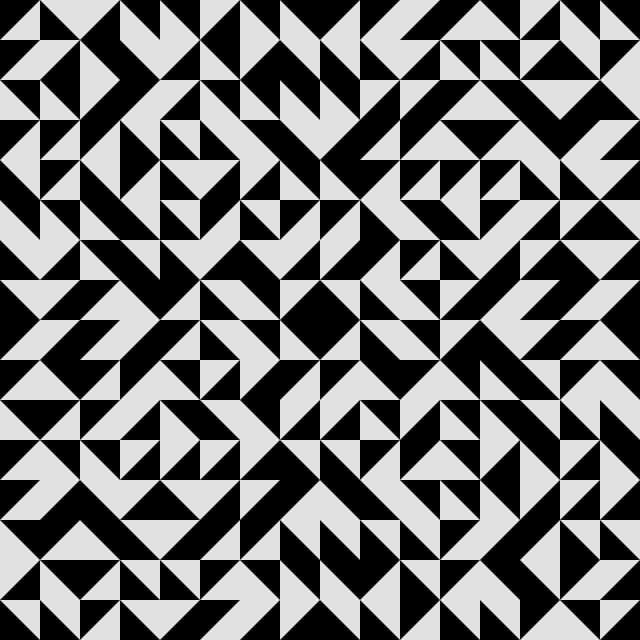
Give the GLSL for this pattern, as a WebGL 2 fragment shader.

```glsl
#version 300 es
precision highp float;

// Truchet mosaic: a 16 x 16 grid of squares, each split along a diagonal into
// a black and a pale triangle. A hash picks each tile's quarter turn, and one
// quadrant is repeated by rotation about the centre, forming a pinwheel.

uniform vec2 u_resolution;
out vec4 fragColor;

float hash(vec2 cell) {
    return fract(sin(dot(cell, vec2(127.1, 311.7)) + 4.7) * 43758.5453);
}

vec2 quarterTurn(vec2 p) {
    return vec2(p.y, -p.x);
}

// Coverage of the pale triangle at p, in tile units from the centre.
float paleTriangle(vec2 p, float edgeWidth) {
    // Fold all four quadrants onto the first by rotation
    for (int i = 0; i < 3; i++) {
        if (p.x < 0.0 || p.y < 0.0) p = quarterTurn(p);
    }

    // Turn the tile at random
    vec2 local = fract(p) - 0.5;
    int turns = int(4.0 * hash(floor(p)));
    for (int i = 0; i < turns; i++) local = quarterTurn(local);

    // Signed distance to the tile's diagonal
    float diagonal = (local.x + local.y) * 0.70710678;
    return clamp(diagonal / edgeWidth + 0.5, 0.0, 1.0);
}

void main() {
    float pixel = 16.0 / min(u_resolution.x, u_resolution.y);
    vec2 centred = (gl_FragCoord.xy - 0.5 * u_resolution) * pixel;

    // Four subsamples smooth the tile borders as well as the diagonals
    float coverage = 0.0;
    for (int i = 0; i < 4; i++) {
        vec2 offset = vec2(i & 1, i >> 1) * 0.5 - 0.25;
        coverage += 0.25 * paleTriangle(centred + offset * pixel, 0.5 * pixel);
    }

    vec3 black = vec3(0.0);
    vec3 paleGrey = vec3(0.88);
    fragColor = vec4(mix(black, paleGrey, coverage), 1.0);
}
```
